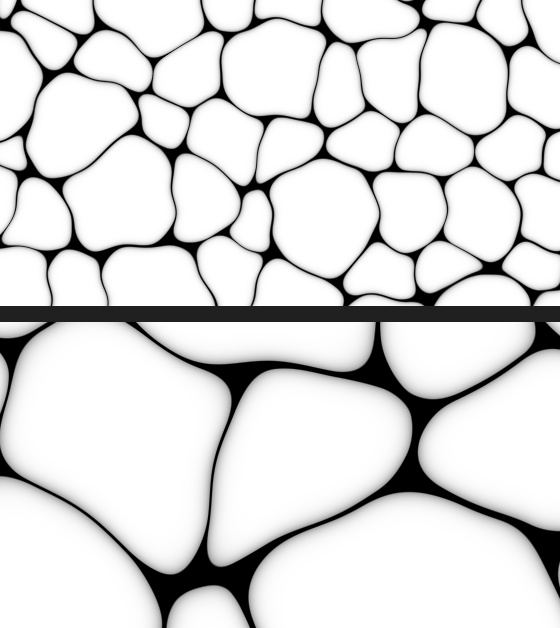
Top: the whole. Bottom: its middle third, enlarged.
Reproduce this pattern procedurally as a Shadertoy shader.

```glsl
const float SPACING     = 0.238;   // mean distance between bubbles, in canvas heights
const float JITTER      = 0.55;    // scatter of the bubble centres
const float MIN_RADIUS  = 0.05;
const float MAX_RADIUS  = 0.235;
const float SIZE_BIAS   = 1.5;     // above 1 favours small bubbles
const float PUSH        = 0.42;    // how strongly crowded bubbles move apart
const float MAX_PUSH    = 0.095;
const float CORNER_BASE = 0.016;   // corner rounding shared by all bubbles
const float CORNER_GAIN = 0.22;    // extra rounding per unit of radius
const float THIN_FILM   = 0.0008;  // half widths of the black walls
const float THICK_FILM  = 0.0036;
const float WARP        = 0.009;   // bend of the walls
const float RIM_DEPTH   = 0.40;    // darkness of the inner rim
const float RIM_WIDTH   = 0.0057;
const vec3  WALL_COLOR   = vec3(0.0);
const vec3  BUBBLE_COLOR = vec3(1.0);
const vec2  FIELD_OFFSET = vec2(7.3, 4.1);
const int   REACH = 2;             // neighbourhood half size in grid cells
const int   COUNT = 25;

vec3 hash3(vec2 p) {
    vec3 q = fract(p.xyx * vec3(0.1031, 0.1030, 0.0973));
    q += dot(q, q.yxz + 33.33);
    return fract((q.xxy + q.yzz) * q.zyx);
}

float smoothMin(float a, float b, float k) {
    float h = max(k - abs(a - b), 0.0) / k;
    return min(a, b) - 0.25 * h * h * k;
}

// Centre (xy) and radius (z) of a bubble on a staggered, jittered grid
vec3 looseBubble(vec2 id) {
    vec3 h = hash3(id + 17.0);
    vec2 stagger = vec2(0.5 * mod(id.y, 2.0) - 0.25, 0.0);
    vec2 centre = (id + 0.5 + stagger + JITTER * (h.xy - 0.5)) * SPACING;
    return vec3(centre, mix(MIN_RADIUS, MAX_RADIUS, pow(h.z, SIZE_BIAS)));
}

// Same bubble, pushed away from the neighbours it overlaps
vec3 packedBubble(vec2 id) {
    vec3 self = looseBubble(id);
    vec2 push = vec2(0.0);
    for (int y = -1; y <= 1; y++)
    for (int x = -1; x <= 1; x++) {
        if (x == 0 && y == 0) continue;
        vec3 other = looseBubble(id + vec2(x, y));
        vec2 away = self.xy - other.xy;
        float gap = max(length(away), 1e-4);
        float reach = self.z + other.z;
        push += away / gap * max(reach - gap, 0.0) * other.z / reach;
    }
    push *= PUSH;
    push *= min(1.0, MAX_PUSH / max(length(push), 1e-4));
    return vec3(self.xy + push, self.z);
}

// Rounded distance from p to the wall of the bubble that holds it
float wallDistance(vec2 p) {
    vec2 base = floor(p / SPACING);
    vec3 bubbles[COUNT];
    float power[COUNT];
    int owner = 0;
    int n = 0;
    for (int y = -REACH; y <= REACH; y++)
    for (int x = -REACH; x <= REACH; x++) {
        vec3 b = packedBubble(base + vec2(x, y));
        vec2 toCentre = p - b.xy;
        bubbles[n] = b;
        power[n] = dot(toCentre, toCentre) - b.z * b.z;
        if (power[n] < power[owner]) owner = n;
        n++;
    }
    vec3 own = bubbles[owner];
    float ownPower = power[owner];
    float rounding = CORNER_BASE + CORNER_GAIN * own.z;
    float d = 1.0;
    for (int i = 0; i < COUNT; i++) {
        if (i == owner) continue;
        float gap = max(length(bubbles[i].xy - own.xy), 1e-4);
        d = smoothMin(d, 0.5 * (power[i] - ownPower) / gap, rounding);
    }
    return d;
}

void mainImage(out vec4 fragColor, in vec2 fragCoord) {
    float pixel = 1.0 / iResolution.y;
    vec2 p = fragCoord * pixel + FIELD_OFFSET;

    // Layered sines bend the straight walls
    vec2 q = p + WARP * sin(p.yx * vec2(21.0, 24.0) + vec2(0.4, 2.1));
    q += 0.5 * WARP * sin(q.yx * vec2(43.0, 38.0) + vec2(3.7, 1.2));

    // Wall thickness drifts slowly over the field
    float drift = 0.5 + 0.5 * sin(9.0 * p.x + 2.0 * sin(7.0 * p.y)) * sin(11.0 * p.y + 1.0);
    float d = wallDistance(q) - mix(THIN_FILM, THICK_FILM, drift);

    // Soft grey rim inside each bubble, black between bubbles
    float rim = 1.0 - RIM_DEPTH * exp(-max(d, 0.0) / RIM_WIDTH);
    float inside = smoothstep(-0.8 * pixel, 0.8 * pixel, d);
    fragColor = vec4(mix(WALL_COLOR, BUBBLE_COLOR * rim, inside), 1.0);
}
```
